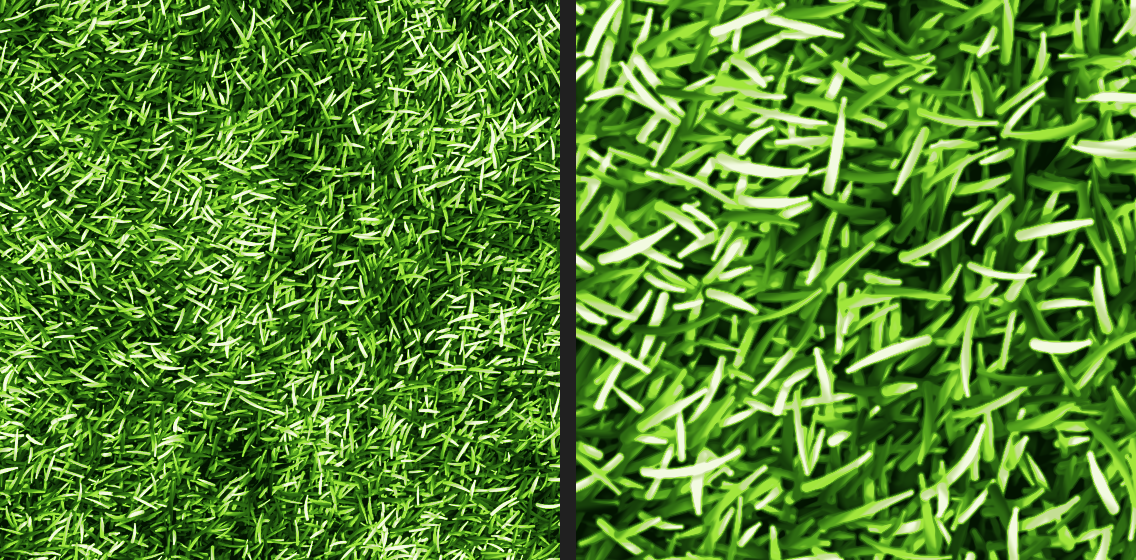
Left: the whole. Right: its middle third, enlarged.
A WebGL 2 fragment shader for this texture:

```glsl
#version 300 es
precision highp float;
// Sunlit lawn seen from above: layered, slender grass blades over deep shade.

uniform vec2 u_resolution;
out vec4 fragColor;

vec4 hash4(vec3 p) {
    vec4 q = fract(p.xyzx * vec4(0.1031, 0.1030, 0.0973, 0.1099));
    q += dot(q, q.wzxy + 33.33);
    return fract((q.xxyz + q.yzzw) * q.zywx);
}

float valueNoise(vec2 p) {
    vec2 cell = floor(p), f = fract(p);
    f = f * f * (3.0 - 2.0 * f);
    float a = hash4(vec3(cell, 91.0)).x;
    float b = hash4(vec3(cell + vec2(1, 0), 91.0)).x;
    float c = hash4(vec3(cell + vec2(0, 1), 91.0)).x;
    float d = hash4(vec3(cell + vec2(1, 1), 91.0)).x;
    return mix(mix(a, b, f.x), mix(c, d, f.x), f.y);
}

// Tone 0 is deep shade, 1 is a sun-bleached glint.
vec3 grassColor(float tone) {
    vec3 c = mix(vec3(0.01, 0.08, 0.005), vec3(0.09, 0.25, 0.04), smoothstep(0.04, 0.24, tone));
    c = mix(c, vec3(0.18, 0.42, 0.07), smoothstep(0.26, 0.46, tone));
    c = mix(c, vec3(0.34, 0.65, 0.12), smoothstep(0.49, 0.66, tone));
    c = mix(c, vec3(0.63, 0.90, 0.23), smoothstep(0.68, 0.80, tone));
    c = mix(c, vec3(0.77, 0.87, 0.58), smoothstep(0.88, 0.96, tone));
    return mix(c, vec3(0.95, 0.98, 0.88), smoothstep(1.00, 1.15, tone));
}

// Prevailing lean of the blades, in radians.
float leanAngle(vec2 p) {
    float lean = mix(-0.15, 0.75, smoothstep(0.0, 0.6, p.x));
    lean += 0.5 * smoothstep(0.6, 1.0, p.y);
    lean += 0.7 * smoothstep(0.45, 0.0, p.y) * (1.0 - p.x);
    return lean + 1.0 * (valueNoise(p * 4.5 + 7.0) - 0.5);
}

void main() {
    vec2 uv = gl_FragCoord.xy / min(u_resolution.x, u_resolution.y);
    float soft = max(0.7 / min(u_resolution.x, u_resolution.y), 0.0014);
    float lean = leanAngle(uv);
    float clump = valueNoise(uv * 7.0) * 0.55 + valueNoise(uv * 17.0 + 31.0) * 0.45 - 0.5;
    float tone = 0.05 + 0.25 * valueNoise(uv * 60.0);

    // Blades are painted from the soil upwards.
    for (int layer = 0; layer < 14; layer++) {
        float height = float(layer) / 13.0;
        vec2 grid = uv * 28.0 + hash4(vec3(float(layer), 5.0, 17.0)).xy * 40.0;
        for (int j = -1; j <= 1; j++)
        for (int i = -1; i <= 1; i++) {
            vec2 cell = floor(grid) + vec2(i, j);
            vec4 place = hash4(vec3(cell, float(layer) + 1.0));
            vec4 look = hash4(vec3(cell, float(layer) + 40.0));

            // Blade frame: x runs to the tip, y across the bent spine.
            float angle = lean + (place.z - 0.5) * 2.3 + (place.w < 0.3 ? 3.1416 : 0.0);
            vec2 axis = vec2(cos(angle), sin(angle));
            vec2 q = (grid - cell - place.xy) / 28.0;
            q = vec2(dot(q, axis), dot(q, vec2(-axis.y, axis.x)));
            float reach = mix(0.007, 0.029, look.x);
            float along = clamp(q.x / reach, -1.0, 1.0);
            q.y -= (look.y - 0.5) * 0.32 * reach * along * along;
            float halfWidth = mix(0.0021, 0.0038, look.z) * (1.0 - 0.45 * smoothstep(0.0, 1.0, along));
            float dist = length(vec2(max(abs(q.x) - reach, 0.0), q.y)) - halfWidth;

            // Soft contact shadow, then the lit blade.
            tone *= 1.0 - 0.16 * smoothstep(0.006, 0.0, dist);
            float lit = 0.29 + 0.55 * height + 1.0 * (look.w - 0.5) + 0.75 * clump;
            lit += 0.18 * along - 0.10 * clamp(q.y / halfWidth, -1.0, 1.0);
            tone = mix(tone, clamp(lit, 0.0, 1.2), smoothstep(soft, -soft, dist));
        }
    }
    fragColor = vec4(grassColor(tone), 1.0);
}
```
